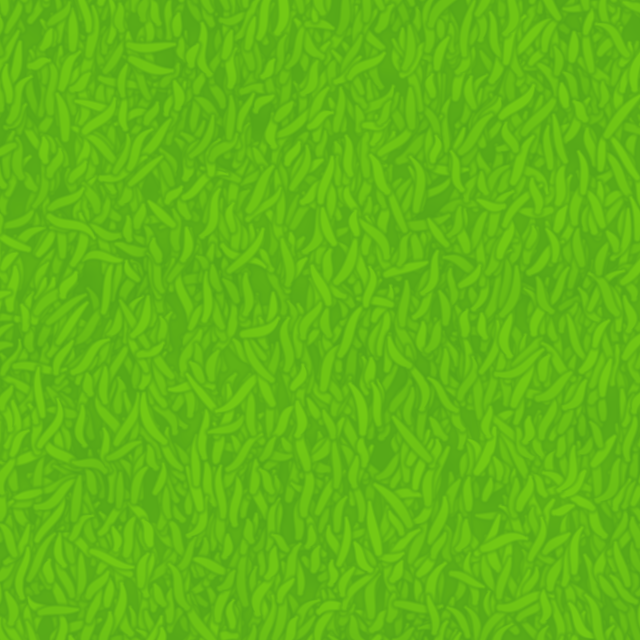
Reproduce this texture procedurally as a WebGL 1 fragment shader.

```glsl
precision highp float;
// Dense cartoon grass: slender, wavy, blunt blades scattered over jittered
// grids. Layers are painted from back to front; each blade first lays down
// a soft dark rim, then its light body, so that gaps stay deep green.

uniform vec2 u_resolution;

const int LAYERS = 6;
const float CELL = 0.056;
const vec3 DEEP_GREEN = vec3(0.325, 0.645, 0.095);
const vec3 BRIGHT_GREEN = vec3(0.442, 0.780, 0.083);

vec2 hash2(vec2 p) {
  vec3 q = fract(p.xyx * vec3(0.1031, 0.1030, 0.0973));
  q += dot(q, q.yzx + 33.33);
  return fract((q.xx + q.yz) * q.zy);
}

float valueNoise(vec2 p) {
  vec2 cell = floor(p);
  vec2 f = fract(p);
  f = f * f * (3.0 - 2.0 * f);
  float bottom = mix(hash2(cell).x, hash2(cell + vec2(1.0, 0.0)).x, f.x);
  float top = mix(hash2(cell + vec2(0.0, 1.0)).x, hash2(cell + 1.0).x, f.x);
  return mix(bottom, top, f.y);
}

vec2 rotate(vec2 p, float angle) {
  float c = cos(angle);
  float s = sin(angle);
  return vec2(c * p.x - s * p.y, s * p.x + c * p.y);
}

// Approximate signed distance to an upright blade: bend curves it to one
// side, wave gives it an S shape, and it narrows a little to blunt tips.
float bladeDistance(vec2 p, vec2 halfSize, float bend, float wave) {
  float along = clamp(p.y / halfSize.y, -1.0, 1.0);
  float square = along * along;
  p.x -= halfSize.y * (bend * (square - 0.4) + wave * along * (square - 0.7));
  float taper = 1.0 - 0.45 * square - 0.18 * along;
  float beyondTip = max(abs(p.y) - halfSize.y, 0.0);
  return length(vec2(p.x, beyondTip)) - halfSize.x * taper;
}

// Lean from vertical: locally coherent, with a few blades lying flat.
float bladeLean(vec2 center, vec2 spread, float stray) {
  float drift = (valueNoise(center * 6.0 + 20.0) - 0.5) * 0.9;
  float lean = 0.1 + drift + (spread.x + spread.y - 1.0) * 0.8;
  return lean + step(0.85, stray) * (spread.x - 0.5) * 3.0;
}

// Paints the blade of one grid cell over the given tone.
float paintBlade(float tone, vec2 p, vec2 cell, float seed, float depth, float soft) {
  vec2 id = cell + seed;
  vec2 center = (cell + hash2(id)) * CELL;
  vec2 spread = hash2(id + 71.3);
  vec2 size = hash2(id + 137.9);
  vec2 look = hash2(id + 211.7);
  vec2 curve = hash2(id + 307.1) - 0.5;

  vec2 local = rotate(p - center, bladeLean(center, spread, look.x));
  vec2 halfSize = vec2(mix(0.0058, 0.0078, size.y), mix(0.015, 0.043, size.x));
  float d = bladeDistance(local, halfSize, curve.x * 0.6, curve.y * 0.7);

  float rim = 1.0 - smoothstep(-0.001, 0.0085, d);
  float body = 1.0 - smoothstep(-soft, soft, d);
  float bodyTone = mix(0.70, 0.94, depth) + 0.24 * (look.y - 0.4);
  bodyTone += 0.06 * local.y / halfSize.y;
  tone = mix(tone, 0.10, rim * 0.86);
  return mix(tone, bodyTone, body);
}

float paintLayer(float tone, vec2 p, float layer, float soft) {
  float depth = layer / float(LAYERS - 1);
  vec2 shifted = p + hash2(vec2(layer, 5.0) + 3.7);
  vec2 base = floor(shifted / CELL);
  for (int j = -1; j <= 1; j++) {
    for (int i = -1; i <= 1; i++) {
      vec2 cell = base + vec2(float(i), float(j));
      tone = paintBlade(tone, shifted, cell, layer * 43.0 + 11.0, depth, soft);
    }
  }
  return tone;
}

void main() {
  float canvas = min(u_resolution.x, u_resolution.y);
  vec2 p = gl_FragCoord.xy / canvas;
  float soft = max(0.0030, 0.8 / canvas);

  // Shaded ground, then the blades from back to front.
  float tone = 0.12 + 0.25 * valueNoise(p * 30.0);
  for (int k = 0; k < LAYERS; k++) {
    tone = paintLayer(tone, p, float(k), soft);
  }

  // Broad unevenness of light.
  tone += 0.16 * (valueNoise(p * 9.0 + 50.0) - 0.5);
  tone += 0.12 * (valueNoise(p * 22.0 + 90.0) - 0.5);
  gl_FragColor = vec4(mix(DEEP_GREEN, BRIGHT_GREEN, clamp(tone, 0.0, 1.06)), 1.0);
}
```
